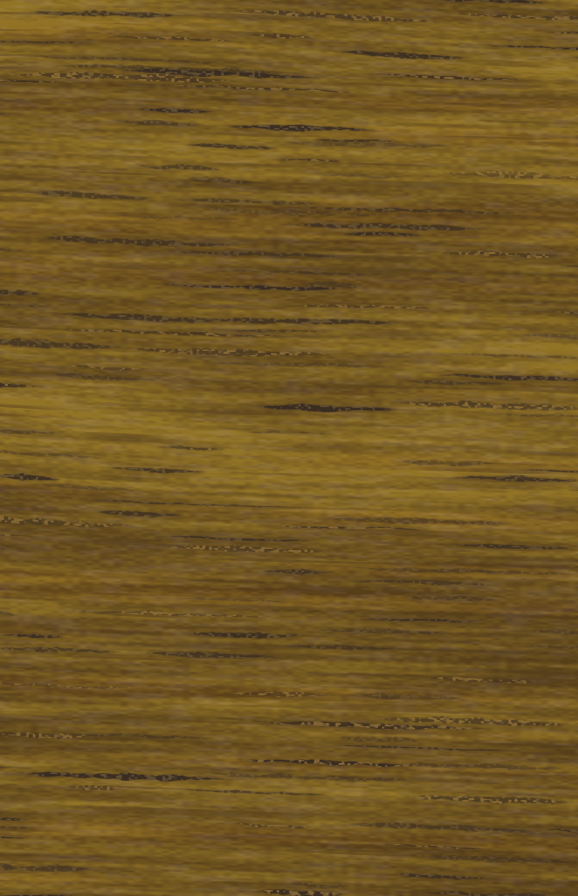
Reproduce this texture procedurally as a Shadertoy shader.

```glsl
float hash(vec2 p) {
    vec3 q = fract(p.xyx * vec3(0.1031, 0.1030, 0.0973));
    q += dot(q, q.yzx + 33.33);
    return fract((q.x + q.y) * q.z);
}

float noise(vec2 p) {
    vec2 i = floor(p), f = fract(p);
    f = f * f * (3.0 - 2.0 * f);
    return mix(mix(hash(i), hash(i + vec2(1, 0)), f.x),
               mix(hash(i + vec2(0, 1)), hash(i + vec2(1, 1)), f.x), f.y);
}

// Long fibres, layered from broad bands to hairlines
float fibres(vec2 p) {
    float bands = noise(p * vec2(1.4, 22.0));
    float strands = noise(p * vec2(3.0, 85.0) + 31.0);
    float hairs = noise(p * vec2(8.0, 230.0) + 67.0);
    float grit = noise(p * vec2(130.0, 430.0) + 13.0);
    return bands * 0.25 + strands * 0.27 + hairs * 0.28 + grit * 0.2;
}

// Tapered open pores: x = dark core, y = soft brown halo, z = pale filling
vec3 pores(vec2 p, float blur) {
    vec2 cell = vec2(0.26, 0.0165);
    vec3 cover = vec3(0.0);
    for (int j = -1; j <= 1; j++) {
        float row = floor(p.y / cell.y) + float(j);
        float shift = hash(vec2(row, 7.0));
        for (int i = -1; i <= 1; i++) {
            vec2 id = vec2(floor(p.x / cell.x + shift) + float(i), row);
            vec2 jitter = vec2(hash(id + 11.0), hash(id + 23.0));
            vec2 d = p - (id - vec2(shift, 0.0) + jitter) * cell;
            float t = d.x / mix(0.035, 0.15, hash(id + 41.0));

            // Nearly straight path, with a width that breaks up along it
            d.y += 0.0022 * (noise(vec2(p.x * 45.0, row * 5.3)) - 0.5);
            float ragged = 0.2 + 0.7 * noise(vec2(p.x * 42.0, row * 9.7))
                         + 0.5 * noise(vec2(p.x * 190.0, row * 3.1));
            float width = mix(0.0012, 0.0042, hash(id + 59.0)) * max(1.0 - t * t, 0.0) * ragged;

            float ends = 1.0 - smoothstep(0.65, 1.0, abs(t));
            float present = step(0.25, hash(id + 73.0)) * ends;
            float core = 1.0 - smoothstep(-blur, blur, abs(d.y) - width);
            float strength = mix(0.35, 1.0, hash(id + 89.0));
            float halo = exp(-d.y * d.y / 0.000025);
            float pale = step(0.75, hash(id + 97.0));
            cover = max(cover, present * vec3(core * strength, halo * strength, core * pale));
        }
    }
    return cover;
}

void mainImage(out vec4 fragColor, in vec2 fragCoord) {
    vec2 uv = fragCoord / iResolution.y;

    // Grain falls slightly to the right and wavers
    vec2 p = uv + 3.0;
    p.y += 0.035 * uv.x + 0.01 * (noise(p * vec2(2.5, 6.0)) - 0.5);

    // Body colour, brightest just above the middle and browner below
    float glow = exp(-pow((uv.y - 0.62) / 0.2, 2.0));
    float tone = 0.5 + 2.3 * (fibres(p) - 0.5);
    tone += 0.17 * glow + 0.12 * smoothstep(0.1, 0.6, uv.y) - 0.06;
    tone += 0.16 * (noise(p * vec2(3.0, 9.0) + 5.0) - 0.5);
    vec3 color = mix(vec3(0.36, 0.265, 0.105), vec3(0.545, 0.43, 0.145), clamp(tone, -0.1, 1.15));

    // Warm streaks and dry, greyer fibres
    float warmth = smoothstep(0.55, 0.9, noise(p * vec2(2.0, 50.0) + 83.0));
    color += vec3(0.0, -0.014, -0.008) * warmth;
    float dry = smoothstep(0.45, 0.9, noise(p * vec2(40.0, 270.0) + 47.0));
    color += vec3(0.022, 0.025, 0.06) * dry;

    // Thin brown hairlines between the pores
    float line = smoothstep(0.7, 0.95, noise(p * vec2(7.0, 210.0) + 19.0));
    color = mix(color, vec3(0.33, 0.24, 0.11), 0.45 * line);

    // Pores with crumbly, finely speckled insides
    vec3 pore = pores(p, max(0.0012, 0.6 / iResolution.y));
    float speck = smoothstep(0.4, 0.85, noise(p * vec2(290.0, 430.0)));
    color = mix(color, vec3(0.35, 0.255, 0.115), 0.45 * pore.y);
    vec3 inside = mix(vec3(0.2, 0.155, 0.13), vec3(0.42, 0.345, 0.23), 0.75 * speck);
    color = mix(color, inside, 0.92 * pore.x);
    color = mix(color, vec3(0.6, 0.46, 0.22), 0.6 * pore.z * speck);

    fragColor = vec4(color, 1.0);
}
```
